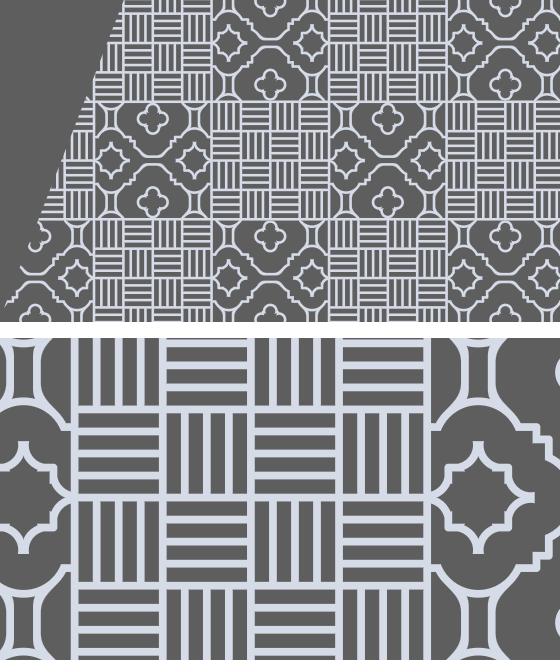
Top, the full canvas; bottom, a detail of the centre.
Give the GLSL for this pattern, as a Shadertoy shader.

```glsl
// Checkerboard of line-work tiles: basket weave alternating with stepped quatrefoils.
// Each tile is built from distance fields and stroked with one line width;
// a slanted edge cuts the pattern off at the left.

float box(vec2 p, vec2 halfSize) {
    vec2 d = abs(p) - halfSize;
    return length(max(d, 0.0)) + min(max(d.x, d.y), 0.0);
}

float smoothUnion(float a, float b, float k) {
    float h = max(k - abs(a - b), 0.0) / k;
    return min(a, b) - h * h * k * 0.25;
}

// Folds the plane so that one arm stands for all four
vec2 foldArms(vec2 p) {
    p = abs(p);
    return p.x > p.y ? p : p.yx;
}

// Distance to the nearest of the grid lines with the given count per unit
vec2 gridLines(vec2 p, float count) {
    return abs(fract(p * count + 0.5) - 0.5) / count;
}

// Four round lobes joined by stair-shaped corners
float steppedQuatrefoil(vec2 p) {
    float lobe = length(foldArms(p) - vec2(0.148, 0.0)) - 0.125;
    float stairs = min(box(p, vec2(0.165, 0.2)), box(p, vec2(0.2, 0.165)));
    return min(lobe, stairs);
}

// Square with a concave spike on each side
float spikedStar(vec2 p) {
    vec2 a = foldArms(p);
    float spike = max(0.065 - length(a - vec2(0.149, 0.069)), max(a.x - 0.149, a.y - 0.05));
    return min(spike, box(p, vec2(0.085)));
}

float smallQuatrefoil(vec2 p) {
    float lobe = length(foldArms(p) - vec2(0.073, 0.0)) - 0.053;
    return min(lobe, box(p, vec2(0.064)));
}

// Lattice of quatrefoils linked by flared channels; p is centred on the tile
float ornament(vec2 p) {
    float pitch = 0.71;
    vec2 c = mod(p, pitch) - vec2(0.5 * pitch, 0.0);
    c.y -= pitch * floor(c.y / pitch + 0.5);
    float frame = smoothUnion(steppedQuatrefoil(c), abs(c.y) - 0.033, 0.05);
    float linked = smoothUnion(frame, abs(c.x) - 0.038, 0.05);
    float lines = min(abs(frame), abs(linked));
    lines = min(lines, abs(spikedStar(c)));
    return min(lines, abs(smallQuatrefoil(abs(c) - 0.5 * pitch)));
}

// Four by four blocks of bars that alternate in direction
float basketWeave(vec2 p) {
    vec2 block = floor(p * 4.0);
    vec2 bars = gridLines(p, 16.0);
    vec2 edges = gridLines(p, 4.0);
    float bar = mod(block.x + block.y, 2.0) < 0.5 ? bars.y : bars.x;
    return min(bar, min(edges.x, edges.y));
}

void mainImage(out vec4 fragColor, in vec2 fragCoord) {
    vec2 uv = fragCoord / iResolution.y;
    vec2 q = (uv - vec2(0.292, 0.319)) * 2.74;
    float pixel = 2.74 / iResolution.y;

    // Alternate the two tiles and outline each one
    vec2 tile = floor(q);
    vec2 local = q - tile;
    float lines = mod(tile.x + tile.y, 2.0) < 0.5 ? ornament(local - 0.5) : basketWeave(local);
    vec2 border = gridLines(q, 1.0);
    lines = min(lines, min(border.x, border.y));
    float ink = clamp(0.5 - (lines - 0.011) / pixel, 0.0, 1.0);

    // Slanted cut on the left
    float cut = (uv.x - 0.389 * uv.y + 0.0045) * 0.932;
    ink *= clamp(0.5 + cut * iResolution.y, 0.0, 1.0);

    fragColor = vec4(mix(vec3(0.37), vec3(0.84, 0.86, 0.91), ink), 1.0);
}
```
